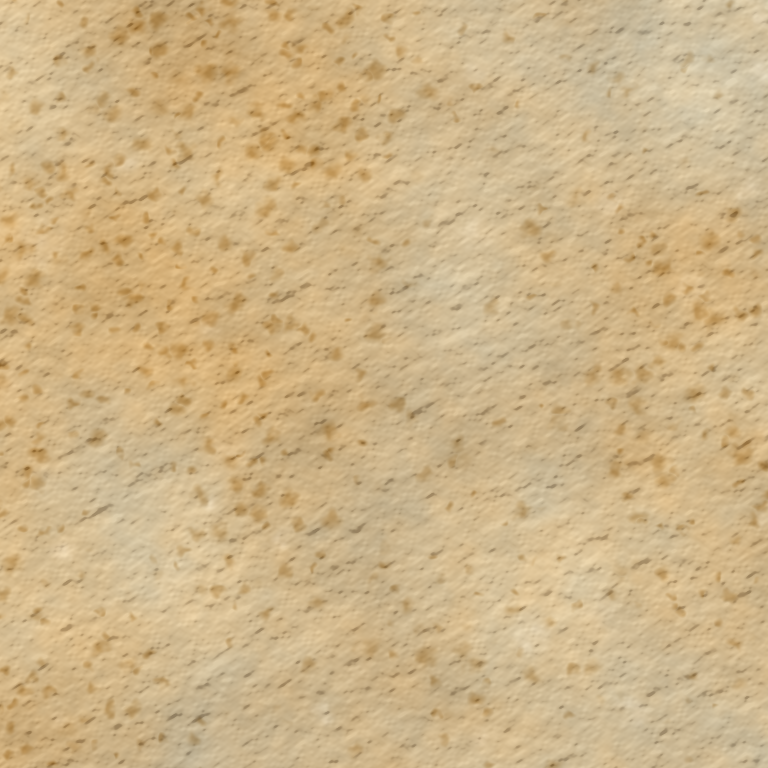
Reproduce this texture procedurally as a WebGL 2 fragment shader.

```glsl
#version 300 es
precision highp float;
// Weathered sandstone: warm stains, small brown pits, pale flecks and fine tilted relief.

uniform vec2 u_resolution;
out vec4 fragColor;

const vec3 SAND = vec3(0.815, 0.710, 0.535);
const vec3 WARM_SHIFT = vec3(0.010, -0.055, -0.125);
const vec3 PIT_SHIFT = vec3(-0.100, -0.135, -0.175);
const vec3 CREVICE_SHIFT = vec3(-0.125, -0.125, -0.110);
const vec3 PALE_SHIFT = vec3(0.070, 0.085, 0.110);
const vec2 TO_LIGHT = vec2(-0.42, 0.91);

vec2 hash2(vec2 cell) {
  vec3 v = fract(cell.xyx * vec3(0.1031, 0.1030, 0.0973));
  v += dot(v, v.yzx + 33.33);
  return fract((v.xx + v.yz) * v.zy);
}

mat2 rotation(float angle) {
  float c = cos(angle), s = sin(angle);
  return mat2(c, -s, s, c);
}

// Smooth lattice noise in -1..1
float smoothNoise(vec2 p) {
  vec2 cell = floor(p), f = fract(p);
  vec2 w = f * f * f * (f * (f * 6.0 - 15.0) + 10.0);
  float low = mix(hash2(cell).x, hash2(cell + vec2(1, 0)).x, w.x);
  float high = mix(hash2(cell + vec2(0, 1)).x, hash2(cell + vec2(1, 1)).x, w.x);
  return mix(low, high, w.y) * 2.0 - 1.0;
}

// Layered noise, each layer turned to hide the lattice
float layers(vec2 p, int count, float gain, float turn) {
  float sum = 0.0, total = 0.0, weight = 1.0;
  for (int i = 0; i < count; i++) {
    sum += weight * smoothNoise(p);
    total += weight;
    weight *= gain;
    p = rotation(turn) * p * 2.07 + 17.3;
  }
  return sum / total;
}

// Cellular field of soft blobs with random size; density is the share of filled cells
float blobs(vec2 p, float density, float minRadius, float maxRadius) {
  vec2 cell = floor(p);
  float cover = 0.0;
  for (int y = -1; y <= 1; y++) {
    for (int x = -1; x <= 1; x++) {
      vec2 id = cell + vec2(x, y);
      vec2 traits = hash2(id + 71.7);
      float radius = mix(minRadius, maxRadius, traits.y * traits.y);
      float d = length(p - id - hash2(id));
      float strength = smoothstep(traits.x - 0.1, traits.x + 0.1, density);
      cover = max(cover, strength * (1.0 - smoothstep(0.1 * radius, radius, d)));
    }
  }
  return cover;
}

// Surface height, stretched along the up-right grain
float relief(vec2 p) {
  vec2 q = rotation(0.42) * p * vec2(38.0, 38.0);
  return layers(q * vec2(1.0, 1.5) + 40.0, 3, 0.60, 0.15);
}

void main() {
  vec2 p = gl_FragCoord.xy / u_resolution.y;

  // Broad stains and medium mottling
  float stain = layers(p * 3.2 + 5.0, 4, 0.55, 0.6);
  float shade = layers(p * 4.1 + 29.0, 4, 0.6, 0.6);
  float mottle = layers(p * 17.0 + 61.0, 3, 0.65, 0.6);
  vec3 color = SAND + WARM_SHIFT * (stain + 0.35 * mottle);
  color += vec3(0.065, 0.070, 0.070) * shade + 0.045 * mottle;

  // Pits gather in the warm zones, with ragged outlines
  vec2 ragged = p + 0.005 * vec2(smoothNoise(p * 90.0), smoothNoise(p * 90.0 + 50.0));
  vec2 pitSpace = rotation(0.4) * ragged * vec2(36.0) * vec2(0.9, 1.0);
  float pitDensity = clamp(0.42 + 0.9 * stain, 0.12, 0.85);
  color += PIT_SHIFT * blobs(pitSpace + 9.0, pitDensity, 0.25, 0.62);

  // Rare pale flecks
  float fleck = blobs(ragged * 13.0 + 83.0, 0.14, 0.25, 0.60);
  color += PALE_SHIFT * fleck * (0.65 + 0.5 * smoothNoise(p * 70.0));

  // Side light and thin shadowed crevices
  float slope = relief(p + TO_LIGHT * 0.0038) - relief(p);
  color -= vec3(0.125, 0.130, 0.130) * clamp(slope, -0.45, 0.45);
  color += CREVICE_SHIFT * smoothstep(0.20, 0.60, slope);

  fragColor = vec4(clamp(color, 0.0, 1.0), 1.0);
}
```
